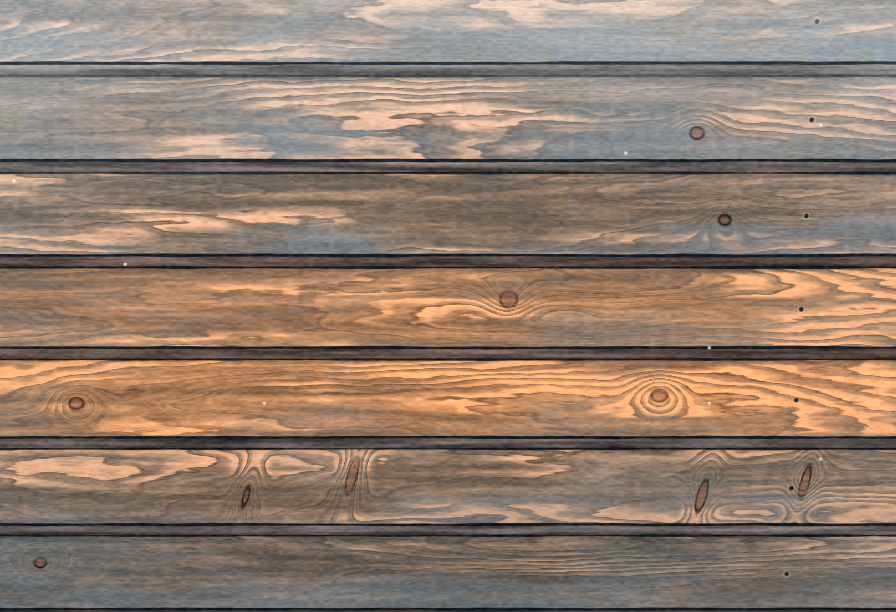
This texture is drawn by a WebGL 2 fragment shader. Its source:

```glsl
#version 300 es
precision highp float;
// Weathered, stained wooden boards with dark grooves, ring grain, knots and a line of screws.
uniform vec2 u_resolution;
out vec4 outColor;

// Layout, in canvas heights measured from the top; boards narrow slightly downwards
const float FIRST_SEAM = 0.1031;
const float BOARD_PITCH = 0.1613;
const float PITCH_SHRINK = 0.0021;
const float GROOVE = 0.13;          // share of a board taken by its recessed strip
const float SEAM_HALF = 0.015;      // half line width, in boards
const float LIP_HALF = 0.011;
const float RING_COUNT = 9.0;
const float SPIKE_BOARD = 4.0;      // this board has tall, narrow knots
const vec2 SCREW_LINE = vec2(1.337, -0.055);
const float SCREW_HEIGHT = 0.58;
const float SCREW_RADIUS = 0.0038;
const float CONTRAST = 1.12;

const vec3 STAIN_DULL = vec3(0.36, 0.34, 0.315);
const vec3 STAIN_WARM = vec3(0.47, 0.345, 0.25);
const vec3 WOOD_DULL = vec3(0.80, 0.64, 0.53);
const vec3 WOOD_WARM = vec3(0.91, 0.63, 0.42);
const vec3 COOL_GREY = vec3(0.43, 0.465, 0.49);
const vec3 GLARE = vec3(0.80, 0.83, 0.85);
const vec3 GROOVE_COLOR = vec3(0.40, 0.33, 0.30);
const vec3 SEAM_COLOR = vec3(0.09, 0.115, 0.14);
const vec3 KNOT_COLOR = vec3(0.47, 0.32, 0.26);

float hash(vec2 p) {
  return fract(sin(dot(p, vec2(127.1, 311.7))) * 43758.5453);
}

float noise(vec2 p) {
  vec2 i = floor(p), f = fract(p);
  f = f * f * (3.0 - 2.0 * f);
  return mix(mix(hash(i), hash(i + vec2(1, 0)), f.x),
             mix(hash(i + vec2(0, 1)), hash(i + vec2(1, 1)), f.x), f.y);
}

float fbm(vec2 p) {
  float sum = 0.0, amp = 0.5;
  for (int i = 0; i < 4; i++) {
    sum += amp * noise(p);
    p = p * 2.03 + 17.3;
    amp *= 0.5;
  }
  return sum;
}

// Continuous board index: whole part is the board, fraction runs down it
float boardCoord(float down) {
  float disc = BOARD_PITCH * BOARD_PITCH - 4.0 * PITCH_SHRINK * (down - FIRST_SEAM);
  return (BOARD_PITCH - sqrt(disc)) / (2.0 * PITCH_SHRINK);
}

// Offset from the knot of this slot; z is its size, 0 where there is none
vec3 knotAt(float x, float f, float id) {
  float spike = 1.0 - step(0.5, abs(id - SPIKE_BOARD));
  float width = mix(0.44, 0.19, spike);
  float shift = hash(vec2(id, 3.0));
  float slot = floor(x / width + shift);
  vec2 seed = vec2(slot, id * 7.0 + 2.0);
  float cx = (slot - shift + mix(0.35, 0.65, hash(seed))) * width;
  float cy = mix(0.42, 0.72, hash(seed + 5.1));
  vec2 d = vec2(x - cx, (f - cy) * 0.15);
  d.x += 0.25 * spike * d.y;
  d *= mix(vec2(0.85, 1.0), vec2(1.5, 0.42), spike);
  float size = step(mix(0.42, 0.3, spike), hash(seed + 9.7)) * mix(0.007, 0.012, hash(seed + 1.9));
  return vec3(d, size);
}

void main() {
  vec2 p = gl_FragCoord.xy / u_resolution.y;
  float aspect = u_resolution.x / u_resolution.y;
  float down = 1.0 - p.y;
  float k = boardCoord(down);
  float id = floor(k), f = fract(k);
  float px = 1.0 / u_resolution.y;
  float edge = 0.7 * px / BOARD_PITCH;
  float warm = exp(-pow((id - 2.6) / 1.2, 2.0));

  // Growth rings: ragged contours of stretched noise, bent around the knots
  vec3 knot = knotAt(p.x, f, id);
  float present = step(0.001, knot.z);
  float ragged = fbm(vec2(p.x * 10.0, f * 8.0) + id * 8.0);
  float r = length(knot.xy) * (0.75 + 0.5 * ragged);
  float bend = present * exp(-r * r * 1100.0);
  float field = noise(vec2(p.x * 1.7, f * 2.0) + id * vec2(13.7, 5.3));
  field += 0.6 * f + 0.40 * bend + 0.20 * ragged;
  float ring = fract(field * RING_COUNT);
  float band = smoothstep(0.15, 0.8, ring) * (1.0 - smoothstep(0.9, 1.0, ring));
  float vein = smoothstep(0.86, 0.97, ring) * (1.0 - smoothstep(0.97, 1.0, ring));
  vein += 1.0 - smoothstep(0.0, 0.12, ring);
  float fineRing = abs(fract(field * RING_COUNT * 2.5) - 0.5) * 2.0;

  // Stain soaks in unevenly, leaving sparse pale streaks and fine fibres
  float patches = smoothstep(0.38, 0.62, fbm(vec2(p.x * 2.8, f * 3.2) + id * 21.0));
  float fibre = noise(vec2(p.x * 11.0, p.y * 210.0));
  float streaks = fbm(vec2(p.x * 4.0, p.y * 75.0));
  float pores = noise(p * vec2(120.0, 330.0));
  float pale = band * mix(0.12, 0.80, patches) + 0.22 * patches + 0.16 * (fineRing - 0.5);
  pale += 0.24 * (fibre - 0.5) + 0.80 * (streaks - 0.47) + 0.10 + 0.12 * warm;
  pale = clamp(pale, 0.0, 1.0);
  vec3 color = mix(mix(STAIN_DULL, STAIN_WARM, warm), mix(WOOD_DULL, WOOD_WARM, warm), pale);
  color *= 1.0 - 0.22 * vein * mix(0.4, 1.0, patches);

  // Grey weathering covers the dark stain more than the pale streaks
  float cloud = fbm(vec2(p.x * 4.0, f * 2.5) + id * 3.0);
  float soak = smoothstep(0.55, 1.0, f + 0.8 * (cloud - 0.47));
  float side = smoothstep(0.25, 0.52, abs(p.x / aspect - 0.5));
  float grey = 0.55 * soak + 0.30 * side + 0.35 * smoothstep(0.4, 0.65, cloud);
  grey = min(grey, 0.85) * (1.0 - 0.65 * warm) * (1.0 - 0.65 * pale);
  color = mix(color, COOL_GREY * (0.85 + 0.3 * streaks), grey);

  // Knots with a broken dark rim
  float core = 1.0 - smoothstep(knot.z - 2.0 * px, knot.z + px, r);
  float rim = exp(-pow((r - knot.z) / 0.0022, 2.0));
  color = mix(color, KNOT_COLOR * (0.75 + 0.5 * fibre), 0.6 * core * present);
  color *= 1.0 - 0.9 * rim * present * ragged;

  // Screws, one to a board, in pale rings
  vec2 s = vec2(p.x - SCREW_LINE.x - SCREW_LINE.y * down, (f - SCREW_HEIGHT) * 0.15);
  float sd = length(s);
  color = mix(color, WOOD_DULL, 0.45 * (1.0 - smoothstep(SCREW_RADIUS, SCREW_RADIUS * 2.2, sd)));
  color = mix(color, SEAM_COLOR, 0.9 * (1.0 - smoothstep(SCREW_RADIUS - px, SCREW_RADIUS + px, sd)));

  // Recessed strip, its dark seam and the thinner lip of the board below
  float inGroove = 1.0 - smoothstep(GROOVE - edge, GROOVE + edge, f);
  vec3 strip = mix(GROOVE_COLOR, COOL_GREY, 0.45 * (1.0 - warm)) * (0.15 + 1.0 * streaks + 0.4 * fibre);
  color = mix(color, strip, inGroove);
  float wear = 0.018 * (fbm(vec2(p.x * 14.0, id * 4.0)) - 0.47);
  float seam = 1.0 - smoothstep(SEAM_HALF - edge, SEAM_HALF + edge, min(f, 1.0 - f) + wear);
  float lip = 1.0 - smoothstep(LIP_HALF - edge, LIP_HALF + edge, abs(f - GROOVE) + wear);
  color = mix(color, SEAM_COLOR, max(0.96 * seam, 0.85 * lip));
  color *= 1.0 - 0.22 * exp(-abs(f - GROOVE) * 30.0);

  // Rare pale chips
  vec2 cell = floor(p * 22.0), q = fract(p * 22.0) - 0.5;
  float chip = step(0.994, hash(cell + 4.0)) * (1.0 - smoothstep(0.03, 0.09, length(q)));
  color = mix(color, GLARE, 0.7 * chip);

  // Sky glare from above, gentle falloff below, surface roughness
  float sky = smoothstep(0.36, 0.0, down + 0.14 * (noise(p * 3.0) - 0.5));
  color = mix(color, GLARE, 0.32 * sky * (1.0 - 0.6 * seam));
  color *= mix(1.12, 0.98, smoothstep(0.55, 1.0, down));
  color += 0.08 * (pores - 0.5);
  color = (color - 0.46) * CONTRAST + 0.475;
  outColor = vec4(clamp(color, 0.0, 1.0), 1.0);
}
```
